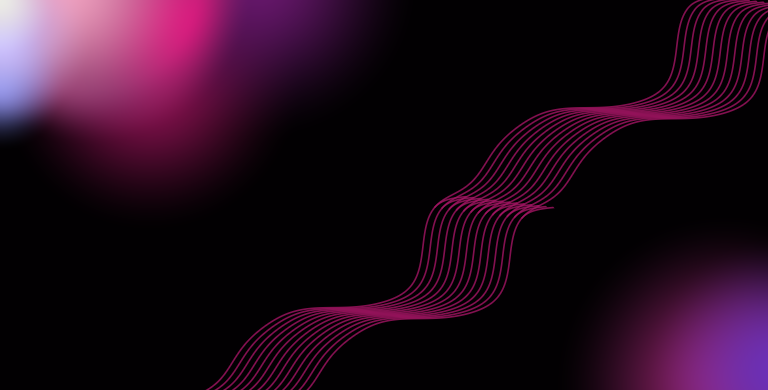
A WebGL 1 fragment shader for this background:

```glsl
precision highp float;
// Soft coloured glows in two corners of a black field, crossed by a ribbon of fine lines.
// Glows are blended radial falloffs. The ribbon is one curve of layered sines along a
// diagonal axis, copied sideways into strands and repeated once along the axis.
uniform vec2 u_resolution;

// Lengths are in canvas heights, origin at the lower left.
const vec3 BACKGROUND = vec3(0.006, 0.0, 0.006);

// Glows: centre x, centre y, radius
const vec3 MAGENTA_GLOW = vec3(0.385, 0.795, 0.40);
const vec3 PURPLE_GLOW = vec3(0.667, 1.05, 0.42);
const vec3 HOT_GLOW = vec3(0.474, 0.95, 0.30);
const vec3 BLUSH_GLOW = vec3(0.167, 1.026, 0.36);
const vec3 BLUE_GLOW = vec3(0.0, 0.78, 0.17);
const vec3 LAVENDER_GLOW = vec3(0.0, 0.90, 0.24);
const vec3 WHITE_GLOW = vec3(0.0, 1.0, 0.15);
const vec3 PLUM_GLOW = vec3(1.86, 0.013, 0.45);
const vec3 VIOLET_GLOW = vec3(2.0, 0.05, 0.35);

// Disc with a soft rim behind the pale corner
const vec2 DISC_CENTRE = vec2(0.231, 1.05);
const float DISC_INNER = 0.27;
const float DISC_OUTER = 0.425;

const vec3 MAGENTA = vec3(0.55, 0.07, 0.32);
const vec3 PURPLE = vec3(0.40, 0.09, 0.42);
const vec3 DUSTY = vec3(0.55, 0.20, 0.42);
const vec3 HOT = vec3(0.89, 0.11, 0.51);
const vec3 BLUSH = vec3(0.93, 0.62, 0.74);
const vec3 BLUE = vec3(0.45, 0.48, 0.85);
const vec3 LAVENDER = vec3(0.80, 0.76, 1.0);
const vec3 WHITE = vec3(0.92, 0.92, 0.90);
const vec3 PLUM = vec3(0.58, 0.14, 0.42);
const vec3 VIOLET = vec3(0.42, 0.19, 0.72);

// Ribbon, in coordinates along and across its axis
const int STRANDS = 13;
const vec2 RIBBON_ORIGIN = vec2(0.551, 0.0);
const vec2 RIBBON_AXIS = vec2(0.786, 0.619);
const vec2 RIBBON_SPREAD = vec2(0.158, 0.160);
const float RIBBON_PERIOD = 0.8287;
const float RIBBON_START = -0.097;
const float RIBBON_END = 0.815;
const float TAIL_START = 0.73;
const float TAIL_BEND = 3.1;
const vec4 WAVE_AMPLITUDE = vec4(0.0671, 0.0264, 0.0084, 0.0041);
const vec4 WAVE_PHASE = vec4(-2.220, 1.311, 0.469, -0.276);
const float WAVE_OFFSET = 0.0112;
const vec3 LINE_COLOUR = vec3(0.64, 0.08, 0.39);
const float LINE_HALF_WIDTH = 0.0021;
const float LINE_OPACITY = 0.8;

float glow(vec2 p, vec3 g) {
  return 1.0 - smoothstep(0.0, g.z, length(p - g.xy));
}

// Height and slope of one strand at position u along the axis
vec2 strand(float u) {
  vec4 rate = vec4(1.0, 2.0, 3.0, 4.0) * 6.28319 / RIBBON_PERIOD;
  vec4 angle = rate * u - WAVE_PHASE;
  float tail = max(u - TAIL_START, 0.0);
  float height = WAVE_OFFSET + dot(WAVE_AMPLITUDE, cos(angle)) + TAIL_BEND * tail * tail;
  float slope = 2.0 * TAIL_BEND * tail - dot(WAVE_AMPLITUDE * rate, sin(angle));
  return vec2(height, slope);
}

float ribbon(vec2 p, float pixel) {
  vec2 across = vec2(RIBBON_AXIS.y, -RIBBON_AXIS.x);
  vec2 q = vec2(dot(p - RIBBON_ORIGIN, RIBBON_AXIS), dot(p - RIBBON_ORIGIN, across));
  float clearance = 1.0;
  for (int section = 0; section < 2; section++) {
    for (int i = 0; i < STRANDS; i++) {
      vec2 s = q - RIBBON_SPREAD * float(i) / float(STRANDS - 1);
      s.x -= RIBBON_PERIOD * float(section);
      vec2 curve = strand(s.x);
      float dist = abs(s.y - curve.x) / sqrt(1.0 + curve.y * curve.y);
      float line = clamp((LINE_HALF_WIDTH - dist) / pixel + 0.5, 0.0, 1.0);
      float inside = min(s.x - RIBBON_START, RIBBON_END - s.x);
      line *= clamp(inside / pixel + 0.5, 0.0, 1.0);
      clearance *= 1.0 - LINE_OPACITY * line;
    }
  }
  return 1.0 - clearance;
}

void main() {
  float pixel = 1.0 / u_resolution.y;
  vec2 p = gl_FragCoord.xy * pixel;
  vec3 colour = BACKGROUND;

  // Upper left: dark outer glows, rimmed disc, then the pale corner
  colour += MAGENTA * glow(p, MAGENTA_GLOW);
  colour = mix(colour, PURPLE, glow(p, PURPLE_GLOW));
  vec3 discColour = mix(DUSTY, HOT, glow(p, HOT_GLOW));
  float disc = 1.0 - smoothstep(DISC_INNER, DISC_OUTER, length(p - DISC_CENTRE));
  colour = mix(colour, discColour, 0.9 * disc);
  colour = mix(colour, BLUSH, glow(p, BLUSH_GLOW));
  colour = mix(colour, BLUE, glow(p, BLUE_GLOW));
  colour = mix(colour, LAVENDER, glow(p, LAVENDER_GLOW));
  colour = mix(colour, WHITE, glow(p, WHITE_GLOW));

  // Lower right
  colour += PLUM * glow(p, PLUM_GLOW);
  colour = mix(colour, VIOLET, glow(p, VIOLET_GLOW));

  colour = mix(colour, LINE_COLOUR, ribbon(p, pixel));
  gl_FragColor = vec4(colour, 1.0);
}
```
